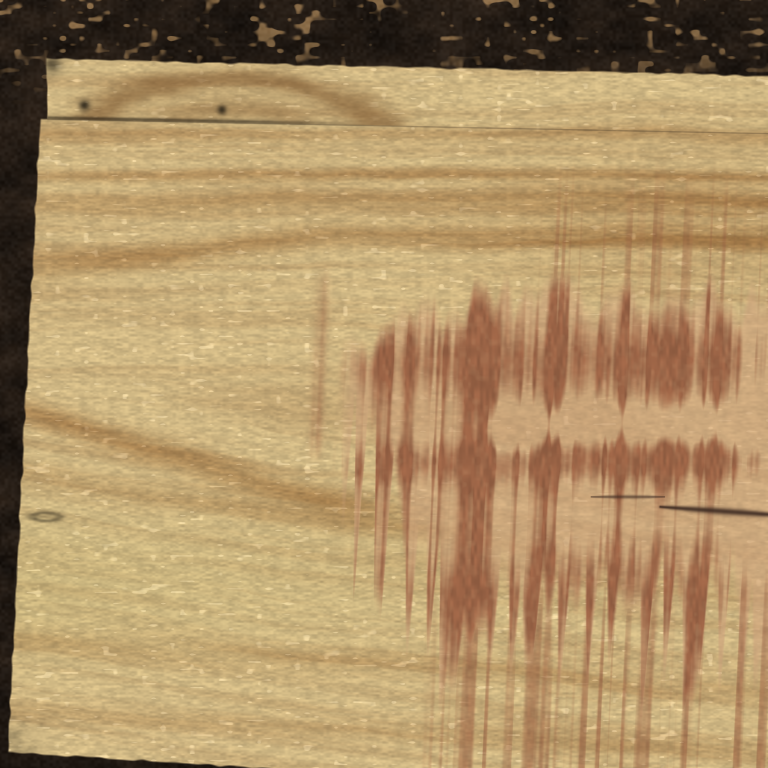
Reproduce this texture procedurally as a WebGL 1 fragment shader.

```glsl
precision highp float;
uniform vec2 u_resolution;

#define EDGE 0.0018
#define STAIN_TILT 0.045
#define STAIN_STRENGTH 0.92
#define PALE_WOOD vec3(0.82, 0.725, 0.52)
#define TAN_WOOD vec3(0.72, 0.60, 0.41)
#define BROWN_GRAIN vec3(0.60, 0.43, 0.24)
#define STAIN_COLOR vec3(0.58, 0.36, 0.25)
#define WASH_COLOR vec3(0.80, 0.63, 0.48)
#define SOIL_COLOR vec3(0.13, 0.10, 0.075)

float hash(vec2 p) {
  return fract(sin(dot(p, vec2(127.1, 311.7))) * 43758.545);
}

float noise(vec2 p) {
  vec2 i = floor(p), f = fract(p);
  f = f * f * (3.0 - 2.0 * f);
  return mix(mix(hash(i), hash(i + vec2(1, 0)), f.x),
             mix(hash(i + vec2(0, 1)), hash(i + vec2(1, 1)), f.x), f.y);
}

float fbm(vec2 p) {
  float sum = 0.0, amp = 0.5;
  for (int i = 0; i < 4; i++) {
    sum += amp * noise(p);
    p = p * 2.03 + 17.3;
    amp *= 0.5;
  }
  return sum / 0.9375;
}

float bump(float d, float width) {
  return exp(-d * d / (width * width));
}

float above(float d) {
  return smoothstep(-EDGE, EDGE, d);
}

vec3 soil(vec2 p) {
  vec3 c = SOIL_COLOR * (0.45 + 1.2 * fbm(p * vec2(22.0, 34.0)));
  float crumbs = smoothstep(0.67, 0.82, noise(p * vec2(85.0, 120.0)) * 0.6 + fbm(p * 20.0) * 0.5);
  c += vec3(0.38, 0.30, 0.19) * crumbs * smoothstep(0.85, 0.96, p.y);
  return c + 0.05 * (noise(p * 240.0) - 0.5);
}

// Growth bands spread apart toward the right around a pale centre.
vec3 wood(vec2 p) {
  float wobble = 0.022 * (fbm(p * vec2(5.0, 9.0)) - 0.5);
  float y = p.y + wobble;
  float lower = 1.0 - smoothstep(0.40, 0.56, p.y);
  float g = y + lower * 0.13 * p.x;
  float streak = fbm(vec2(p.x * 2.5, g * 75.0));
  vec3 c = mix(PALE_WOOD, TAN_WOOD, smoothstep(0.35, 0.85, streak) * 0.65);
  float bands = 0.65 * bump(y - 0.652 - 0.04 * smoothstep(0.0, 0.45, p.x), 0.016);
  bands += 0.5 * bump(y - 0.735, 0.012) + 0.45 * bump(y - 0.768, 0.008);
  bands += 0.3 * bump(y - 0.822, 0.012);
  bands += 0.6 * bump(y - 0.475 + 0.29 * p.x, 0.018) * (1.0 - smoothstep(0.4, 0.6, p.x));
  bands += 0.25 * bump(y - 0.39 + 0.16 * p.x, 0.016);
  bands += 0.3 * bump(y - 0.17 + 0.07 * p.x, 0.02) + 0.3 * bump(y - 0.075 + 0.06 * p.x, 0.014);
  bands += 0.22 * smoothstep(0.45, 0.9, p.x) * smoothstep(0.58, 0.66, p.y) * (1.0 - smoothstep(0.74, 0.82, p.y));
  c = mix(c, BROWN_GRAIN, clamp(bands * (0.45 + streak), 0.0, 0.8));
  c = mix(c, vec3(0.77, 0.72, 0.47), 0.3 * bump(p.y - 0.24, 0.10) * (1.0 - p.x));
  float pores = noise(p * vec2(110.0, 330.0));
  c *= 1.0 + 0.15 * (pores - 0.5) + 0.08 * (noise(p * vec2(260.0, 400.0)) - 0.5);
  c += 0.10 * smoothstep(0.8, 0.95, noise(p * vec2(80.0, 210.0) + 9.0));
  vec2 knot = (p - vec2(0.06, 0.327)) / vec2(0.022, 0.007);
  c *= 1.0 - 0.35 * bump(length(knot) - 0.75, 0.35) - 0.15 * bump(length(knot), 0.3);
  return c;
}

vec3 upperWood(vec2 p, vec3 c) {
  vec2 q = (p - vec2(0.30, 0.83)) / vec2(0.21, 0.075);
  float r = length(q) + 0.22 * (fbm(p * vec2(14.0, 50.0)) - 0.5);
  float figure = 0.75 * bump(r - 0.88, 0.17) + 0.45 * bump(r - 0.38, 0.22);
  c = mix(c, vec3(0.46, 0.31, 0.16), figure * 0.75);
  float knots = bump(length(p - vec2(0.289, 0.857)), 0.006) + bump(length(p - vec2(0.110, 0.863)), 0.007);
  c *= 1.0 - 0.65 * min(knots, 1.0);
  return c * (1.0 - 0.5 * bump(length(p - vec2(0.068, 0.916)), 0.012));
}

// Dragged pigment: upright streaks with ragged ends and paler rows.
vec3 stain(vec2 p, vec3 c) {
  float s = p.x - STAIN_TILT * (p.y - 0.5);
  float fine = 0.5 * noise(vec2(s * 95.0, p.y * 2.0)) + 0.5 * noise(vec2(s * 230.0, p.y * 3.0));
  vec4 left = (vec4(0.495, 0.533, 0.604, 0.634) - s) / vec4(0.006, 0.008, 0.012, 0.010);
  vec4 right = (vec4(0.713, 0.732, 0.808, 0.922) - s) / vec4(0.011, 0.009, 0.014, 0.016);
  float columns = dot(exp(-left * left), vec4(0.7)) + dot(exp(-right * right), vec4(0.8));
  float ragged = noise(vec2(s * 75.0, 3.0)) - 0.5;
  float top = mix(0.53, 0.605, smoothstep(0.44, 0.63, s)) + 0.065 * ragged;
  float base = mix(0.40, 0.19, smoothstep(0.44, 0.63, s)) - 0.24 * (noise(vec2(s * 110.0, 8.0)) - 0.4);
  float body = smoothstep(base - 0.035, base + 0.045, p.y) * (1.0 - smoothstep(top - 0.025, top + 0.025, p.y));
  body *= smoothstep(0.435, 0.47, s);
  float y = p.y + 0.025 * (fbm(p * vec2(9.0, 5.0)) - 0.5);
  float rows = 0.28 * bump(y - 0.53, 0.045) + 0.32 * bump(y - 0.398, 0.028) + 0.25 * bump(y - 0.22, 0.045);
  rows -= 0.50 * smoothstep(0.61, 0.66, s) * bump(y - 0.447, 0.025);
  rows -= 0.20 * smoothstep(0.68, 0.73, s) * bump(y - 0.325, 0.035);
  rows -= 0.32 * smoothstep(0.945, 0.975, s);
  float cover = smoothstep(0.38, 0.85, fine * 0.85 + columns * 0.38 + rows + 0.04) * body;
  float reach = smoothstep(0.66, 0.74, s) * smoothstep(0.57, 0.62, p.y) * (1.0 - smoothstep(0.68, 0.81, p.y));
  float drip = smoothstep(0.54, 0.62, s) * (1.0 - smoothstep(0.16, 0.30, p.y));
  float thin = smoothstep(0.48, 0.9, fine + columns * 0.18);
  cover = max(cover, thin * (0.48 * reach + 0.60 * drip));
  float stray = bump(s - 0.414, 0.008) * smoothstep(0.39, 0.43, p.y) * (1.0 - smoothstep(0.60, 0.67, p.y));
  cover = max(cover, stray * (0.15 + 0.5 * fine));
  cover *= 0.86 + 0.28 * noise(p * vec2(180.0, 130.0));
  c = mix(c, WASH_COLOR * (0.95 + 0.1 * noise(p * 160.0)), body * 0.60);
  return mix(c, STAIN_COLOR * (0.90 + 0.2 * noise(p * vec2(260.0, 70.0))), clamp(cover, 0.0, 1.0) * STAIN_STRENGTH);
}

float crack(vec2 p, vec2 a, vec2 b, float width) {
  float t = clamp((p.x - a.x) / (b.x - a.x), 0.0, 1.0);
  float d = length(p - mix(a, b, t));
  return bump(d, width * (0.4 + 0.6 * sin(3.1416 * t)));
}

void main() {
  vec2 p = gl_FragCoord.xy / u_resolution;
  vec3 grain = wood(p);
  float roughness = 0.003 * (noise(p * 70.0) - 0.5);
  float seam = 0.845 - 0.02 * (p.x - 0.05);
  float upper = above(0.923 - 0.0235 * (p.x - 0.08) - p.y + roughness) * above(p.x - 0.061 + roughness);
  float front = above(p.x - 0.0104 - 0.0505 * (p.y - 0.02) + roughness) * above(seam - p.y);
  front *= above(p.y - 0.021 + 0.064 * (p.x - 0.01) + roughness);
  vec3 color = mix(soil(p), upperWood(p, grain), upper * above(p.y - seam));
  vec3 face = stain(p, grain);
  face *= 1.0 - 0.25 * bump(length((p - vec2(0.02, 0.04)) / vec2(0.05, 0.04)), 0.8) * noise(p * 90.0);
  color = mix(color, face, front);

  // Seam shadow and splits
  color *= 1.0 - 0.45 * upper * bump(p.y - seam - 0.002, 0.0025) * (1.0 - smoothstep(0.30, 0.52, p.x));
  float splits = crack(p, vec2(0.86, 0.340), vec2(1.03, 0.328), 0.0045);
  splits += 0.7 * crack(p, vec2(0.77, 0.353), vec2(0.865, 0.353), 0.0025);
  color = mix(color, vec3(0.22, 0.15, 0.12), min(splits, 1.0) * 0.85);
  gl_FragColor = vec4(clamp(color, 0.0, 1.0), 1.0);
}
```
